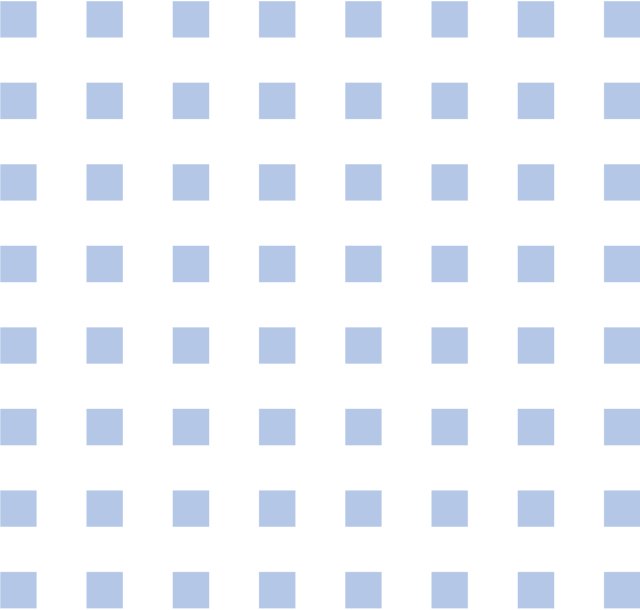
Write a Shadertoy shader that draws this pattern.

```glsl
// Eight by eight pale blue squares on white, spaced wider across than down.
// The plane is folded into cells about the canvas centre, and each square
// is the product of a soft-edged band in x and one in y.

// Lengths are fractions of the canvas width
#define PITCH vec2(0.13477, 0.12742)
#define GRID_SHIFT vec2(0.0005, 0.0004)
#define SQUARE_SIDE 0.05684
#define EDGE_SOFTNESS 0.00195
#define PAPER_COLOR vec3(1.0)
#define SQUARE_COLOR vec3(0.706, 0.780, 0.906)

// Offset from the centre of the nearest cell
vec2 cellOffset(vec2 p) {
    return (fract(p / PITCH) - 0.5) * PITCH;
}

// Coverage of a square, with a linear ramp of the given width at its edges
float squareCoverage(vec2 p, float side, float softness) {
    vec2 band = clamp((0.5 * side - abs(p)) / softness + 0.5, 0.0, 1.0);
    return band.x * band.y;
}

void mainImage(out vec4 fragColor, in vec2 fragCoord) {
    vec2 p = (fragCoord - 0.5 * iResolution.xy) / iResolution.x;

    // The ramp never gets narrower than one pixel
    float softness = max(EDGE_SOFTNESS, 1.0 / iResolution.x);
    float coverage = squareCoverage(cellOffset(p - GRID_SHIFT), SQUARE_SIDE, softness);

    fragColor = vec4(mix(PAPER_COLOR, SQUARE_COLOR, coverage), 1.0);
}
```
